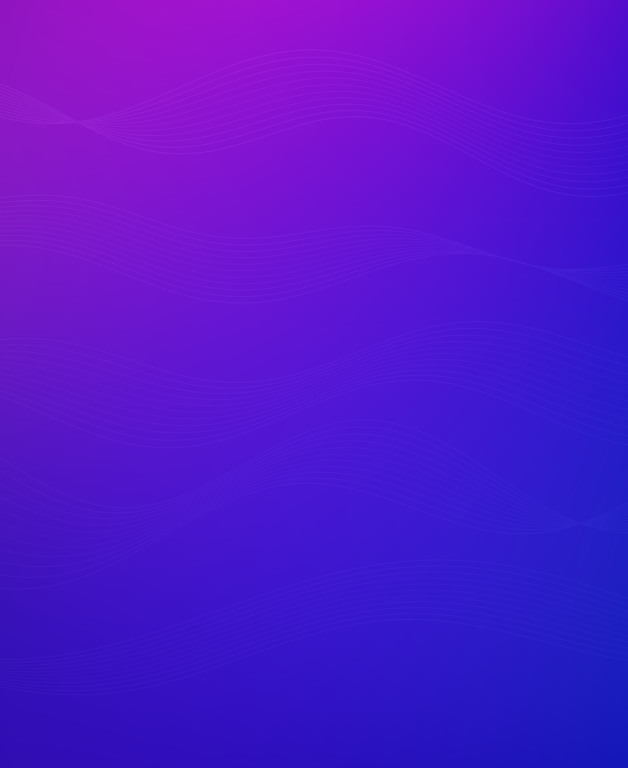
Reproduce this background procedurally as a Shadertoy shader.

```glsl
// Violet to blue gradient crossed by five ribbons of faint, flowing lines.
// The gradient blends four rows of three colours with smooth polynomials;
// each ribbon fans evenly spaced lines between two cosine edges.

// Quadratic blend through left, middle and right colours
vec3 rowColor(vec3 left, vec3 middle, vec3 right, float x) {
    return left * 2.0 * (x - 0.5) * (x - 1.0)
         + middle * 4.0 * x * (1.0 - x)
         + right * 2.0 * x * (x - 0.5);
}

// Cubic blend through four equally spaced rows, bottom to top
vec3 gradient(vec2 uv) {
    vec3 bottom = rowColor(vec3(0.19, 0.05, 0.70), vec3(0.17, 0.06, 0.74), vec3(0.08, 0.09, 0.72), uv.x);
    vec3 lower  = rowColor(vec3(0.28, 0.08, 0.74), vec3(0.27, 0.09, 0.82), vec3(0.13, 0.12, 0.77), uv.x);
    vec3 upper  = rowColor(vec3(0.47, 0.10, 0.77), vec3(0.41, 0.08, 0.83), vec3(0.19, 0.08, 0.80), uv.x);
    vec3 top    = rowColor(vec3(0.56, 0.08, 0.75), vec3(0.61, 0.07, 0.82), vec3(0.33, 0.05, 0.80), uv.x);
    float t = uv.y * 3.0;
    return bottom * (1.0 - t) * (2.0 - t) * (3.0 - t) / 6.0
         + lower * t * (2.0 - t) * (3.0 - t) / 2.0
         + upper * t * (t - 1.0) * (3.0 - t) / 2.0
         + top * t * (t - 1.0) * (t - 2.0) / 6.0;
}

// Height of a tilted cosine with a crest at the given x
float wave(float x, float crest, float center, float tilt, float amplitude, float frequency) {
    float dx = x - crest;
    return center + tilt * dx + amplitude * cos(frequency * dx);
}

// Soft lines spread between two edge heights
float ribbon(float y, float edgeA, float edgeB) {
    float width = max(0.0014, 0.8 / iResolution.y);
    float glow = 0.0;
    for (int i = 0; i < 11; i++) {
        float t = float(i) / 10.0;
        float d = abs(y - mix(edgeA, edgeB, t));
        float strength = 0.6 + 0.4 * abs(2.0 * t - 1.0);
        glow = max(glow, strength * (1.0 - smoothstep(0.0, width, d)));
    }
    return glow;
}

void mainImage(out vec4 fragColor, in vec2 fragCoord) {
    vec2 uv = fragCoord / iResolution.xy;
    float x = uv.x;
    vec3 color = gradient(uv);

    // Ribbons from top to bottom
    float lines = ribbon(uv.y, wave(x, 0.495, 0.887, 0.0, 0.048, 7.6),
                               wave(x, 0.59, 0.81, -0.085, 0.037, 9.6));
    lines += 0.75 * ribbon(uv.y, wave(x, 0.62, 0.6875, -0.077, 0.017, 12.0),
                                 wave(x, 0.74, 0.635, -0.015, 0.035, 8.7));
    lines += 0.65 * ribbon(uv.y, wave(x, 0.75, 0.547, 0.03, 0.034, 8.7),
                                 wave(x, 0.66, 0.461, 0.0, 0.044, 8.0));
    lines += 0.6 * ribbon(uv.y, wave(x, 0.59, 0.388, -0.04, 0.065, 7.8),
                                wave(x, 0.46, 0.32, 0.09, 0.0495, 7.85));
    lines += 0.6 * ribbon(uv.y, wave(x, 0.7, 0.206, 0.0, 0.065, 4.5),
                                wave(x, 0.63, 0.154, 0.04, 0.039, 6.5));

    color += vec3(0.03, 0.045, 0.03) * lines;
    fragColor = vec4(clamp(color, 0.0, 1.0), 1.0);
}
```
